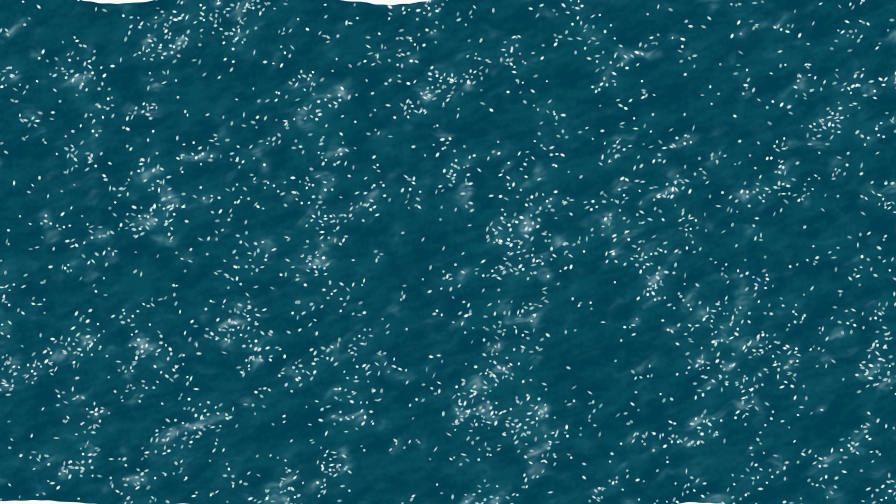
Reproduce this texture procedurally as a Shadertoy shader.

```glsl
// Sunlit teal sea seen from above: small white glints gather in slanted
// clusters over hazy foam patches and faint ripples. Glints are jittered
// ellipses in a grid; gradient noise sets their density, haze and ripples.

vec2 hash2(vec2 p) {
    vec3 q = fract(p.xyx * vec3(0.1031, 0.1030, 0.0973));
    q += dot(q, q.yzx + 33.33);
    return fract((q.xx + q.yz) * q.zy);
}

vec2 gradient(vec2 cell) {
    float angle = 6.2832 * hash2(cell + 57.0).x;
    return vec2(cos(angle), sin(angle));
}

float gradientNoise(vec2 p) {
    vec2 i = floor(p), f = fract(p);
    vec2 u = f * f * f * (f * (f * 6.0 - 15.0) + 10.0);
    vec2 e = vec2(1.0, 0.0);
    float low = mix(dot(gradient(i), f), dot(gradient(i + e), f - e), u.x);
    float high = mix(dot(gradient(i + e.yx), f - e.yx),
                     dot(gradient(i + e.xx), f - e.xx), u.x);
    return mix(low, high, u.y);
}

vec2 rotate(vec2 p, float angle) {
    float c = cos(angle), s = sin(angle);
    return vec2(c * p.x + s * p.y, c * p.y - s * p.x);
}

// Share of the surface that catches the sun, in crests rising to the right
float sparkleDensity(vec2 p) {
    vec2 q = rotate(p, 0.6);
    float n = 0.5 * gradientNoise(q * vec2(4.0, 8.0) + 20.0)
            + 0.65 * gradientNoise(q * vec2(11.0, 19.0) + 40.0)
            + 0.4 * gradientNoise(p * vec2(26.0, 34.0) + 70.0);
    return smoothstep(-0.16, 0.55, n + 0.05 * (0.5 - p.y));
}

// Antialiased coverage by scattered elliptical glints
float glints(vec2 p, float pixel) {
    const float scale = 100.0;
    vec2 home = floor(p * scale);
    float cover = 0.0;
    for (int y = -1; y <= 1; y++)
    for (int x = -1; x <= 1; x++) {
        vec2 cell = home + vec2(x, y);
        vec2 place = hash2(cell + 11.0), shape = hash2(cell + 131.0);
        vec2 chance = hash2(cell + 271.0);
        float density = sparkleDensity((cell + 0.5) / scale);
        if (chance.x > 0.05 + 0.62 * density) continue;

        vec2 radius = vec2(mix(0.2, 0.5, shape.x), mix(0.15, 0.28, shape.y));
        vec2 d = rotate(p * scale - cell - place, 2.4 * (chance.y - 0.35));
        float dist = (length(d / radius) - 1.0) * radius.y;
        float mask = clamp(0.5 - dist / (pixel * scale), 0.0, 1.0);
        cover = max(cover, mask * mix(0.5, 1.0, fract(shape.x * 7.0 + place.y)));
    }
    return cover;
}

// Foam: soft flattened patches broken by fine streaks
float foamHaze(vec2 p, float density) {
    vec2 q = rotate(p, 0.35);
    q += 0.012 * gradientNoise(p * 30.0);
    float patches = smoothstep(0.03, 0.48, gradientNoise(q * vec2(20.0, 36.0) + 90.0));
    float streaks = 0.6 + 0.9 * gradientNoise(q * vec2(55.0, 110.0));
    return patches * max(streaks, 0.0) * (0.1 + 0.9 * density);
}

void mainImage(out vec4 fragColor, in vec2 fragCoord) {
    float pixel = 1.0 / iResolution.y;
    vec2 p = fragCoord * pixel;

    // Deep water with ripples
    vec2 q = rotate(p, 0.3);
    float ripple = 0.7 * gradientNoise(q * vec2(9.0, 22.0) + 5.0)
                 + 0.5 * gradientNoise(q * vec2(32.0, 70.0) + 15.0)
                 + 0.3 * gradientNoise(p * 120.0 + 25.0);
    vec3 deepWater = vec3(0.0, 0.25, 0.32);
    vec3 litWater = vec3(0.035, 0.305, 0.365);
    vec3 color = mix(deepWater, litWater, smoothstep(-0.35, 0.45, ripple));

    // Foam haze and glints
    float density = sparkleDensity(p);
    color = mix(color, vec3(0.62, 0.75, 0.79), 0.1 * density);
    color = mix(color, vec3(0.68, 0.78, 0.82), 0.75 * foamHaze(p, density));
    color = mix(color, vec3(0.93, 0.96, 0.96), glints(p, pixel));

    // Ragged white margin, showing only in places along top and bottom
    float side = step(0.5, p.y);
    float margin = 0.026 * gradientNoise(vec2(p.x * 4.5, 0.4 + 7.0 * side))
                 + 0.003 * gradientNoise(vec2(p.x * 40.0, 3.4 + side)) - 0.004;
    float inset = min(p.y, 1.0 - p.y);
    color = mix(color, vec3(0.98), clamp((margin - inset) / pixel + 0.5, 0.0, 1.0));

    fragColor = vec4(color, 1.0);
}
```
